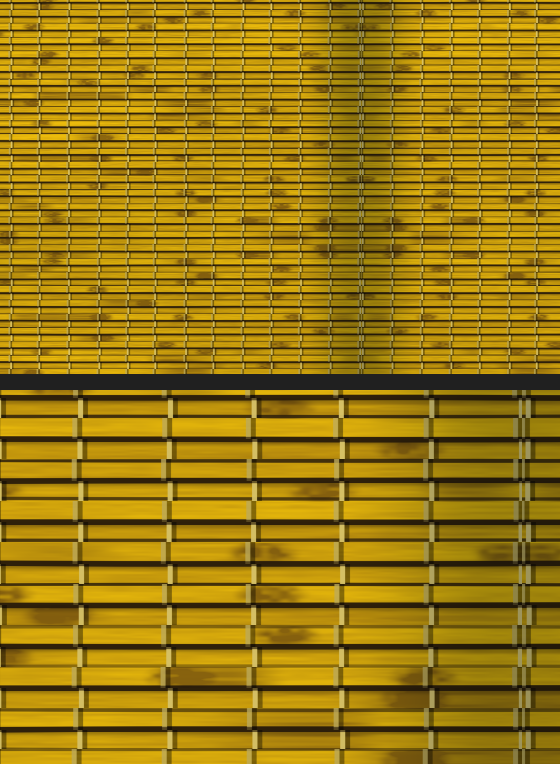
Top, the full canvas; bottom, a detail of the centre.
Write a WebGL 2 fragment shader that draws this texture.

```glsl
#version 300 es
precision highp float;

uniform vec2 u_resolution;
out vec4 outColor;

const float ROWS = 27.06;          // slat pairs down the canvas
const float ROW_PHASE = 0.21;
const float THREAD_GAP = 0.0517;   // in canvas widths
const float THREAD_START = 0.0553;
const vec2 FOLD = vec2(0.644, 34.0); // mirror axis: x, slat number

const vec3 BRIGHT = vec3(0.87, 0.69, 0.045);
const vec3 DULL = vec3(0.70, 0.53, 0.05);
const vec3 BROWN = vec3(0.47, 0.33, 0.055);
const vec3 GAP = vec3(0.15, 0.10, 0.04);
const vec3 THREAD = vec3(0.84, 0.76, 0.41);

float hash(vec2 p) {
    vec3 q = fract(vec3(p.xyx) * 0.1031);
    q += dot(q, q.yzx + 33.33);
    return fract((q.x + q.y) * q.z);
}

float noise(vec2 p) {
    vec2 i = floor(p), f = fract(p);
    f = f * f * (3.0 - 2.0 * f);
    return mix(mix(hash(i), hash(i + vec2(1, 0)), f.x),
               mix(hash(i + vec2(0, 1)), hash(i + vec2(1, 1)), f.x), f.y);
}

// Antialiased stripe around distance zero
float stripe(float d, float halfWidth, float soft) {
    return 1.0 - smoothstep(halfWidth - soft, halfWidth + soft, abs(d));
}

// Brown mottled node, at most one in each long cell of a slat
float knot(vec2 wood, float slat) {
    float cellX = wood.x * 6.0 + hash(vec2(slat, 3.0));
    vec2 cell = vec2(floor(cellX), slat);
    float present = step(0.68, hash(cell + 17.0));
    vec2 q = vec2(fract(cellX) - mix(0.25, 0.75, hash(cell + 5.0)), fract(wood.y) - 0.5);
    float body = 1.0 - smoothstep(0.3, 1.0, length(q / vec2(0.15, 0.75)));
    return present * body * (0.35 + 0.8 * noise(wood * vec2(170.0, 5.0)));
}

// Slat colour from tone, grain streaks and knots
vec3 bamboo(vec2 wood, float upper) {
    float slat = floor(wood.y);
    float streak = noise(vec2(wood.x * 14.0 + slat * 7.3, wood.y * 7.0));
    float fine = noise(vec2(wood.x * 75.0, wood.y * 11.0 + slat * 3.0));
    float patchy = noise(vec2(wood.x * 9.0 + slat * 13.7, slat * 5.1));
    float tone = 0.79 - 0.28 * upper + 0.42 * (hash(vec2(slat, 9.0)) - 0.5);
    tone += 0.5 * (streak - 0.5) + 0.3 * (fine - 0.5) + 0.35 * (patchy - 0.5);
    vec3 color = mix(DULL, BRIGHT, clamp(tone, -0.15, 1.1));
    float stain = 0.55 * smoothstep(0.72, 0.95, patchy) * (0.5 + streak);
    return mix(color, BROWN, clamp(stain + knot(wood, slat), 0.0, 0.85));
}

// Dark gap below each pair and a thinner seam inside it
float gaps(float row, float x, float soft) {
    float r = fract(row), id = floor(row);
    float wobble = 0.025 * (noise(vec2(x * 7.0, floor(row + 0.5) * 4.7)) - 0.5);
    float toGap = fract(row + 0.5) - 0.5 + wobble;
    float deep = stripe(toGap, 0.07, soft);
    float shade = 0.35 * (1.0 - smoothstep(0.04, 0.22, r));
    float seamAt = 0.48 + 0.1 * (hash(vec2(id, 21.0)) - 0.5) + wobble;
    float seam = stripe(r - seamAt, 0.04, soft) * mix(0.4, 0.85, hash(vec2(id, 31.0)));
    return max(max(deep * 0.95, shade), seam);
}

// Signed distance to the nearest vertical thread, shifted on alternate slats
float threadDistance(float foldX, float side, float upper, float row) {
    float k = floor((foldX - THREAD_START) / THREAD_GAP + 0.5);
    float jitter = 0.006 * (hash(vec2(k + 2.0, 41.0)) - 0.5);
    float sway = 0.0012 * (hash(vec2(k + 2.0, floor(row))) - 0.5);
    float center = THREAD_START + k * THREAD_GAP + jitter + sway;
    return (foldX - center) * side - 0.0034 * (upper - 0.5);
}

// Dim olive fold and slow variation of light
vec3 lighting(vec2 uv, float foldX) {
    float fold = 1.0 - smoothstep(0.015, 0.115, foldX);
    float slow = noise(vec2(foldX * 5.0, uv.y * 3.0 + 4.0));
    vec3 tint = mix(vec3(1.0), vec3(0.70, 0.74, 0.90), fold * (0.75 + 0.25 * slow));
    return tint * (0.95 + 0.10 * slow);
}

void main() {
    vec2 uv = gl_FragCoord.xy / u_resolution;
    float row = (1.0 - uv.y) * ROWS - ROW_PHASE;
    float foldX = abs(uv.x - FOLD.x);
    float side = uv.x < FOLD.x ? -1.0 : 1.0;
    float upper = 1.0 - step(0.48, fract(row));
    vec2 wood = vec2(foldX, abs(row * 2.0 - FOLD.y));
    vec2 soft = 0.7 * vec2(1.0, ROWS) / u_resolution;

    vec3 color = bamboo(wood, upper);
    float gap = gaps(row, uv.x, soft.y);
    color = mix(color, GAP, gap);

    // Thread with a shadow on its right
    float d = threadDistance(foldX, side, upper, row);
    color *= 1.0 - 0.4 * stripe(d - 0.0028, 0.0016, soft.x);
    float cover = stripe(d, 0.0015, soft.x) * mix(0.78, 0.95, upper);
    cover *= 1.0 - 0.65 * stripe(fract(row + 0.5) - 0.5, 0.06, soft.y);
    color = mix(color, THREAD * mix(0.88, 1.0, upper), cover);

    outColor = vec4(color * lighting(uv, foldX), 1.0);
}
```
